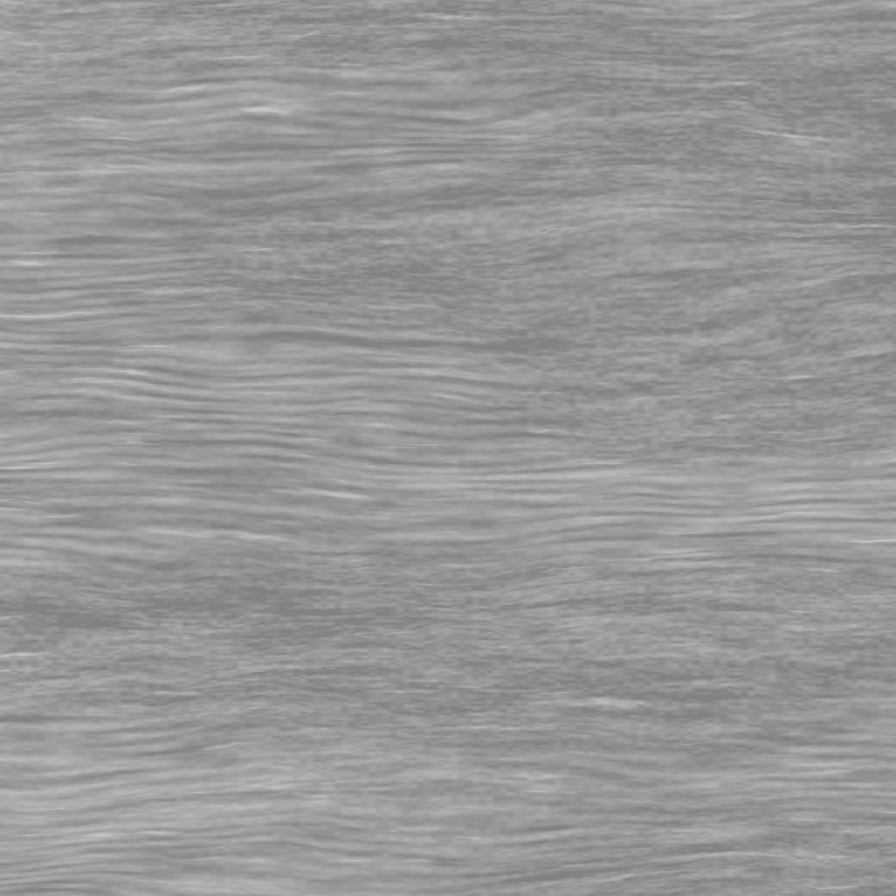
Write a Shadertoy shader that draws this texture.

```glsl
// Weathered grey wood with fine horizontal fibres, wavy ridges and pale flecks.

const float BASE_GREY = 0.582;
const float DARKEST = 0.51;
const float LIGHTEST = 0.77;
const float RIDGES_PER_UNIT = 68.0;

float hash(vec2 p) {
    vec3 q = fract(vec3(p.xyx) * 0.1031);
    q += dot(q, q.yzx + 33.33);
    return fract((q.x + q.y) * q.z);
}

// Smooth value noise, from 0 to 1
float noise(vec2 p) {
    vec2 cell = floor(p);
    vec2 f = fract(p);
    f = f * f * (3.0 - 2.0 * f);
    float low = mix(hash(cell), hash(cell + vec2(1, 0)), f.x);
    float high = mix(hash(cell + vec2(0, 1)), hash(cell + vec2(1, 1)), f.x);
    return mix(low, high, f.y);
}

// Value noise centred on zero
float fibre(vec2 p, vec2 scale, float seed) {
    return noise(p * scale + seed) - 0.5;
}

// Layered sines that bend the grain
float bend(vec2 p) {
    float sum = 0.0;
    float amplitude = 1.0;
    vec2 frequency = vec2(5.0, 9.0);
    for (int i = 0; i < 4; i++) {
        float shift = float(i) * 2.4;
        sum += amplitude * sin(p.x * frequency.x + shift + 1.6 * sin(p.y * frequency.y + shift));
        amplitude *= 0.48;
        frequency *= vec2(1.9, 1.6);
    }
    return sum;
}

// Cellular noise: one tapered streak per cell, strongest value wins
float flecks(vec2 p, vec2 cellSize, float density, float seed) {
    vec2 home = floor(p / cellSize);
    float best = 0.0;
    for (int y = -1; y <= 1; y++) {
        for (int x = -1; x <= 1; x++) {
            vec2 cell = home + vec2(x, y);
            vec2 key = cell + seed;
            vec2 jitter = vec2(hash(key), hash(key + 17.3));
            vec2 d = (p - (cell + jitter) * cellSize) / cellSize;
            float halfLength = mix(0.25, 0.85, hash(key + 31.7));
            float halfWidth = mix(0.10, 0.28, hash(key + 47.1));
            d.y += d.x * (hash(key + 59.9) - 0.5) * 0.5;
            float reach = length(d / vec2(halfLength, halfWidth));
            float present = step(hash(key + 73.3), density);
            float strength = mix(0.4, 1.0, hash(key + 89.7));
            best = max(best, present * strength * (1.0 - smoothstep(0.25, 1.0, reach)));
        }
    }
    return best;
}

// Rounded ridges with narrow dark grooves
float ridges(float height, float wobble) {
    float wave = sin(6.2832 * (height * RIDGES_PER_UNIT + wobble));
    return wave + 0.25 * (1.0 - wave * wave);
}

void mainImage(out vec4 fragColor, in vec2 fragCoord) {
    vec2 p = fragCoord / iResolution.y;

    // Grain coordinates: mostly horizontal, gently bent
    vec2 grain = vec2(p.x, p.y + 0.009 * bend(p));
    grain.y += 0.012 * fibre(p, vec2(7.0, 14.0), 5.0);

    // Broad cloudy patches and fibres of falling size
    float cloud = fibre(grain, vec2(3.0, 9.0), 11.0);
    float band = fibre(grain, vec2(4.0, 48.0), 23.0);
    float streak = fibre(grain, vec2(10.0, 130.0), 37.0);
    float thread = fibre(grain, vec2(28.0, 250.0), 53.0);
    float speck = fibre(grain, vec2(130.0, 360.0), 71.0);

    // Ridges rise only in some patches
    float patches = smoothstep(0.46, 0.78, noise(grain * vec2(2.6, 7.0) + 83.0));
    float wobble = 1.8 * noise(grain * vec2(4.0, 22.0) + 97.0);
    float ridge = patches * ridges(grain.y, wobble);

    // Pale worn flecks with ragged edges
    vec2 ragged = grain + vec2(0.0, 0.004) * fibre(p, vec2(60.0, 160.0), 101.0);
    float worn = flecks(ragged, vec2(0.15, 0.022), 0.24, 3.0);
    worn = max(worn, 0.7 * flecks(ragged, vec2(0.07, 0.011), 0.22, 131.0));
    worn *= 0.85 + 0.7 * thread;

    float grey = BASE_GREY;
    grey += 0.055 * cloud + 0.055 * band;
    grey += 0.085 * streak + 0.085 * thread;
    grey += 0.085 * speck * (1.0 - 0.5 * patches);
    grey += 0.032 * ridge + 0.018 * patches;
    grey += 0.105 * worn;

    fragColor = vec4(vec3(clamp(grey, DARKEST, LIGHTEST)), 1.0);
}
```
